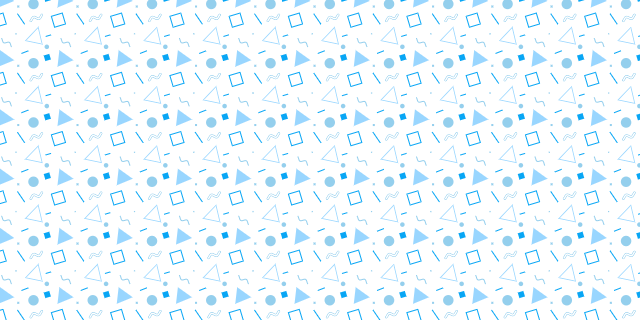
Give the GLSL for this pattern, as a Shadertoy shader.

```glsl
// Layout: one tile is 100 x 100 units, x right, y down
const float TILES_DOWN = 5.4;
const float TILE = 100.0;
const vec2 TILE_SHIFT = vec2(40.0, 20.0);

// Line half widths, in tile units
const float STROKE = 0.85;
const float THIN_STROKE = 0.65;
const float FINE_STROKE = 0.4;

// Squiggles
const float WAVE_HALF_LENGTH = 10.4;
const float WAVE_HEIGHT = 2.6;
const float WAVE_HALF_PHASE = 4.1;
const int WAVE_STEPS = 14;

const float TILT = -0.29;

const vec3 PAPER = vec3(1.0);
const vec3 BRIGHT_BLUE = vec3(0.03, 0.65, 0.96);
const vec3 SKY_BLUE = vec3(0.60, 0.84, 1.0);
const vec3 SOFT_BLUE = vec3(0.58, 0.81, 0.93);

// Offset from the nearest repeat of a centre
vec2 around(vec2 p, vec2 centre) {
    return mod(p - centre + 0.5 * TILE, TILE) - 0.5 * TILE;
}

vec2 turn(vec2 p, float angle) {
    float c = cos(angle), s = sin(angle);
    return vec2(c * p.x + s * p.y, c * p.y - s * p.x);
}

float disc(vec2 p, float radius) {
    return length(p) - radius;
}

float box(vec2 p, vec2 halfSize, float angle) {
    vec2 d = abs(turn(p, angle)) - halfSize;
    return length(max(d, 0.0)) + min(max(d.x, d.y), 0.0);
}

// Signed distance to the line a-b, positive on its outer side
float edge(vec2 p, vec2 a, vec2 b) {
    vec2 along = normalize(b - a);
    return dot(p - a, vec2(along.y, -along.x));
}

float triangle(vec2 p, vec2 a, vec2 b, vec2 c) {
    return max(edge(p, a, b), max(edge(p, b, c), edge(p, c, a)));
}

float segment(vec2 p, vec2 a, vec2 b) {
    vec2 ab = b - a;
    return length(p - a - ab * clamp(dot(p - a, ab) / dot(ab, ab), 0.0, 1.0));
}

vec2 wavePoint(float t, float height) {
    return vec2(t * WAVE_HALF_LENGTH, height * sin(t * WAVE_HALF_PHASE));
}

// Distance to the centre line of a squiggle
float wave(vec2 p, float height, float angle) {
    p = turn(p, angle);
    float d = TILE;
    vec2 last = wavePoint(-1.0, height);
    for (int i = 1; i <= WAVE_STEPS; i++) {
        vec2 next = wavePoint(2.0 * float(i) / float(WAVE_STEPS) - 1.0, height);
        d = min(d, segment(p, last, next));
        last = next;
    }
    return d;
}

void paint(inout vec3 color, vec3 ink, float d, float pixel) {
    color = mix(color, ink, clamp(0.5 - d / pixel, 0.0, 1.0));
}

void mainImage(out vec4 fragColor, in vec2 fragCoord) {
    float pixel = TILE * TILES_DOWN / iResolution.y;
    vec2 p = vec2(fragCoord.x, iResolution.y - fragCoord.y) * pixel + TILE_SHIFT;
    vec3 color = PAPER;

    // Triangles, filled and outlined
    float filled = triangle(around(p, vec2(47.0, 19.5)),
        vec2(-6.8, -14.9), vec2(17.0, 2.1), vec2(-10.0, 13.2));
    float hollow = triangle(around(p, vec2(99.5, 83.0)),
        vec2(5.0, -16.7), vec2(11.6, 11.4), vec2(-16.4, 5.6));
    paint(color, SKY_BLUE, filled, pixel);
    paint(color, SKY_BLUE, abs(hollow) - THIN_STROKE, pixel);

    // Discs and specks
    float dots = min(disc(around(p, vec2(96.5, 26.7)), 8.8),
                     disc(around(p, vec2(19.0, 99.0)), 3.8));
    dots = min(dots, box(around(p, vec2(70.8, 31.0)), vec2(1.7), 0.0));
    dots = min(dots, box(around(p, vec2(67.0, 77.0)), vec2(1.0), 0.0));
    paint(color, SOFT_BLUE, dots, pixel);

    // Squiggles, solid and hollow
    float solidWave = wave(around(p, vec2(51.0, 91.8)), -WAVE_HEIGHT, 0.5) - STROKE;
    float tubeWave = wave(around(p, vec2(101.3, 50.2)), WAVE_HEIGHT, TILT);
    paint(color, SOFT_BLUE, solidWave, pixel);
    paint(color, SOFT_BLUE, abs(tubeWave - 1.6) - FINE_STROKE, pixel);

    // Squares and dashes
    float bright = box(around(p, vec2(19.8, 17.0)), vec2(4.9), TILT);
    float frame = box(around(p, vec2(38.6, 54.0)), vec2(9.6), TILT);
    bright = min(bright, abs(frame) - STROKE);
    bright = min(bright, box(around(p, vec2(82.0, 8.0)), vec2(6.2, STROKE), -0.37));
    bright = min(bright, box(around(p, vec2(21.6, 80.2)), vec2(4.7, STROKE), TILT));
    bright = min(bright, box(around(p, vec2(75.5, 52.0)), vec2(10.8, STROKE), 0.97));
    paint(color, BRIGHT_BLUE, bright, pixel);

    fragColor = vec4(color, 1.0);
}
```
